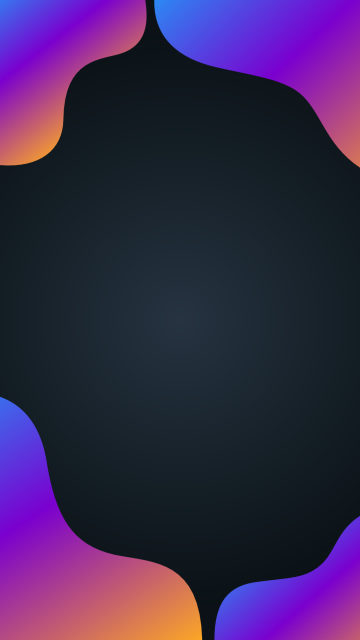
Write a Shadertoy shader that draws this background.

```glsl
// Four flowing gradient blobs in the corners of a dark slate field with a soft central glow.

const vec2 CANVAS = vec2(0.5625, 1.0); // height is one unit
const int CURVE_STEPS = 16;

const vec3 CYAN = vec3(0.07, 0.71, 1.0);
const vec3 VIOLET = vec3(0.48, 0.0, 0.81);
const vec3 ORANGE = vec3(1.0, 0.67, 0.13);
const vec3 SLATE = vec3(0.15, 0.2, 0.255);
const vec3 DEEP = vec3(0.075, 0.115, 0.142);
const vec3 INK = vec3(0.043, 0.068, 0.085);

vec2 cubicPoint(vec2 a, vec2 b, vec2 c, vec2 d, float t) {
    float s = 1.0 - t;
    return s * s * s * a + 3.0 * s * s * t * b + 3.0 * s * t * t * c + t * t * t * d;
}

float segmentDistance(vec2 p, vec2 a, vec2 b) {
    vec2 edge = b - a;
    float h = clamp(dot(p - a, edge) / dot(edge, edge), 0.0, 1.0);
    return length(p - a - edge * h);
}

// True when a ray towards +x crosses the segment.
bool crossesRay(vec2 p, vec2 a, vec2 b) {
    if ((a.y > p.y) == (b.y > p.y)) return false;
    return p.x < mix(a.x, b.x, (p.y - a.y) / (b.y - a.y));
}

// Signed distance to three joined cubics, closed through a canvas corner.
float blobDistance(vec2 p, vec2 path[10], vec2 corner) {
    float dist = 1e3;
    bool inside = crossesRay(p, path[9], corner) != crossesRay(p, corner, path[0]);
    vec2 previous = path[0];
    for (int k = 0; k < 9; k += 3) {
        for (int i = 1; i <= CURVE_STEPS; i++) {
            float t = float(i) / float(CURVE_STEPS);
            vec2 next = cubicPoint(path[k], path[k + 1], path[k + 2], path[k + 3], t);
            dist = min(dist, segmentDistance(p, previous, next));
            inside = inside != crossesRay(p, previous, next);
            previous = next;
        }
    }
    return inside ? -dist : dist;
}

// Cyan to violet to orange along the line from start to end.
vec3 blobGradient(vec2 p, vec2 start, vec2 end) {
    vec2 axis = end - start;
    float t = clamp(dot(p - start, axis) / dot(axis, axis), 0.0, 1.0);
    return t < 0.5 ? mix(CYAN, VIOLET, t * 2.0) : mix(VIOLET, ORANGE, t * 2.0 - 1.0);
}

vec3 paint(vec3 base, vec3 ink, float dist, float pixel) {
    return mix(base, ink, 1.0 - smoothstep(-0.7 * pixel, 0.7 * pixel, dist));
}

vec3 glow(float radius) {
    vec3 inner = mix(SLATE, DEEP, clamp(radius / 0.28, 0.0, 1.0));
    return mix(inner, INK, clamp((radius - 0.28) / 0.17, 0.0, 1.0));
}

void mainImage(out vec4 fragColor, in vec2 fragCoord) {
    vec2 p = fragCoord / iResolution.xy * CANVAS;
    float pixel = 1.0 / iResolution.y;
    vec3 color = glow(length(p - 0.5 * CANVAS));

    // Blob outlines: end points and handles of the cubics
    vec2 topLeft[10] = vec2[10](
        vec2(0.227, 1.0), vec2(0.233, 0.961), vec2(0.227, 0.930), vec2(0.191, 0.917),
        vec2(0.159, 0.906), vec2(0.100, 0.911), vec2(0.099, 0.8125),
        vec2(0.098, 0.766), vec2(0.0625, 0.737), vec2(0.0, 0.742));
    vec2 topRight[10] = vec2[10](
        vec2(0.241, 1.0), vec2(0.240, 0.948), vec2(0.270, 0.914), vec2(0.326, 0.898),
        vec2(0.375, 0.885), vec2(0.430, 0.880), vec2(0.462, 0.859),
        vec2(0.501, 0.833), vec2(0.505, 0.776), vec2(0.5625, 0.738));
    vec2 bottomLeft[10] = vec2[10](
        vec2(0.0, 0.380), vec2(0.043, 0.365), vec2(0.064, 0.327), vec2(0.072, 0.284),
        vec2(0.086, 0.193), vec2(0.112, 0.148), vec2(0.180, 0.133),
        vec2(0.241, 0.121), vec2(0.3125, 0.125), vec2(0.316, 0.0));
    vec2 bottomRight[10] = vec2[10](
        vec2(0.335, 0.0), vec2(0.335, 0.060), vec2(0.357, 0.086), vec2(0.404, 0.091),
        vec2(0.456, 0.098), vec2(0.479, 0.096), vec2(0.504, 0.120),
        vec2(0.525, 0.141), vec2(0.527, 0.171), vec2(0.5625, 0.194));

    // Fill each blob with its own gradient line
    color = paint(color, blobGradient(p, vec2(-0.033, 1.042), vec2(0.156, 0.797)),
                  blobDistance(p, topLeft, vec2(0.0, 1.0)), pixel);
    color = paint(color, blobGradient(p, vec2(0.193, 1.051), vec2(0.578, 0.637)),
                  blobDistance(p, topRight, CANVAS), pixel);
    color = paint(color, blobGradient(p, vec2(-0.065, 0.486), vec2(0.263, -0.042)),
                  blobDistance(p, bottomLeft, vec2(0.0)), pixel);
    color = paint(color, blobGradient(p, vec2(0.253, 0.094), vec2(0.484, -0.171)),
                  blobDistance(p, bottomRight, vec2(CANVAS.x, 0.0)), pixel);

    fragColor = vec4(color, 1.0);
}
```
